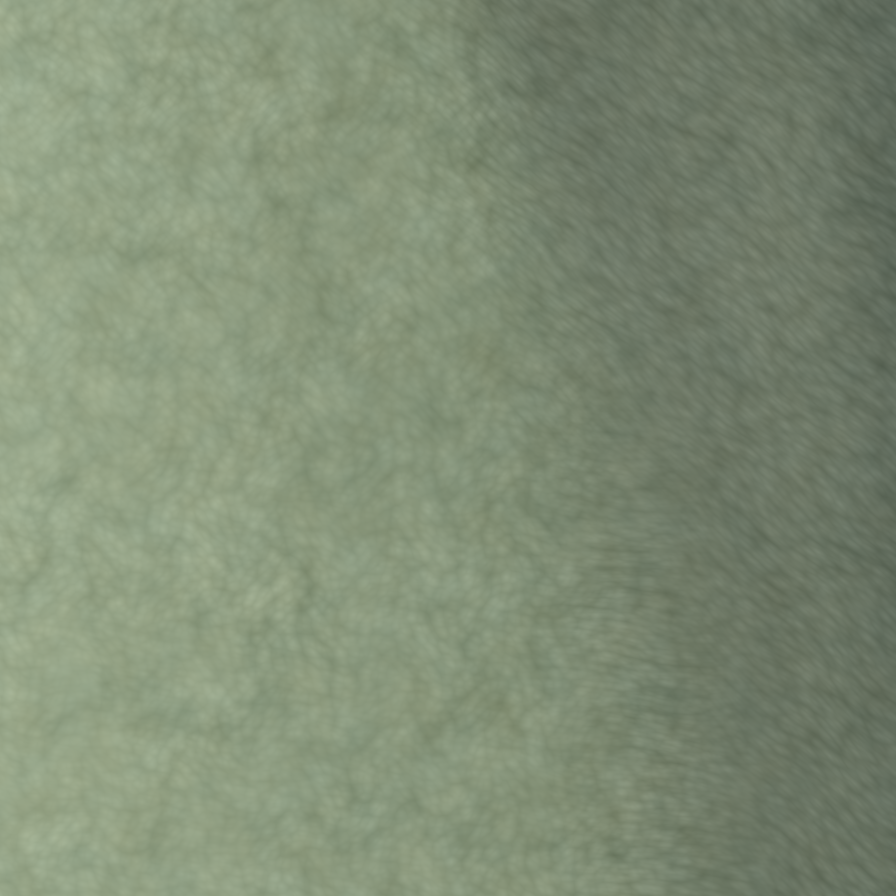
This texture is drawn by a WebGL 1 fragment shader. Its source:

```glsl
precision highp float;
// Mottled sage-green surface falling into a soft curved shadow with brushed grain.

#define LIGHT_COLOR vec3(0.588, 0.647, 0.532)
#define MID_COLOR vec3(0.508, 0.562, 0.460)
#define SHADE_COLOR vec3(0.400, 0.442, 0.373)
#define CORNER_COLOR vec3(0.330, 0.377, 0.332)
#define MOTTLE_SCALE 38.0
#define MOTTLE_AMOUNT 0.105
#define BLOTCH_AMOUNT 0.040
#define CLOUD_AMOUNT 0.026
#define GRAIN_AMOUNT 0.105
#define GRAIN_ANGLE -0.70
#define TINT_AMOUNT 0.010

uniform vec2 u_resolution;

vec2 hash2(vec2 cell) {
  vec2 q = vec2(dot(cell, vec2(127.1, 311.7)), dot(cell, vec2(269.5, 183.3)));
  return fract(sin(q) * 43758.5);
}

// Distance to the nearest scattered point, roughly centred on zero.
float cellNoise(vec2 p) {
  vec2 base = floor(p);
  vec2 f = p - base;
  float nearest = 4.0;
  for (int j = -1; j <= 1; j++) {
    for (int i = -1; i <= 1; i++) {
      vec2 offset = vec2(float(i), float(j));
      vec2 d = offset + hash2(base + offset) - f;
      nearest = min(nearest, dot(d, d));
    }
  }
  return sqrt(nearest) - 0.47;
}

vec2 rotate(vec2 p, float a) {
  float c = cos(a), s = sin(a);
  return vec2(c * p.x + s * p.y, c * p.y - s * p.x);
}

// Thin fibres running along the given angle.
float fibres(vec2 p, float angle) {
  vec2 q = rotate(p, angle);
  q.y += 0.003 * sin(q.x * 31.0 + 2.0 * sin(q.y * 17.0));
  return 0.6 * cellNoise(q * vec2(26.0, 85.0))
       + 0.4 * cellNoise(q * vec2(52.0, 160.0) + 13.7);
}

float layeredSines(vec2 p) {
  float sum = 0.0;
  float gain = 0.5;
  for (int i = 0; i < 4; i++) {
    sum += gain * sin(p.x + 1.4 * sin(p.y)) * cos(p.y * 0.9 - 0.7 * p.x);
    p = rotate(p, 1.1) * 1.8 + 2.3;
    gain *= 0.65;
  }
  return sum;
}

void main() {
  vec2 uv = gl_FragCoord.xy / u_resolution;
  float down = 1.0 - uv.y;

  // Shadow boundary: bends to the right and softens towards the bottom.
  float edge = 0.510 + 0.31 * down - 0.09 * down * down;
  float cloud = layeredSines(uv * 17.0);
  float away = uv.x - edge + 0.012 * cloud;
  float softness = mix(0.08, 0.16, smoothstep(0.0, 0.7, down));
  float shade = smoothstep(-softness, softness * 1.25, away);

  // Broad light
  vec3 color = mix(LIGHT_COLOR, MID_COLOR, smoothstep(-0.1, edge + 0.04, uv.x));
  color = mix(color, SHADE_COLOR, shade);
  vec2 glowOffset = (uv - vec2(0.84, 0.74)) * vec2(5.0, 3.0);
  color += 0.026 * exp(-dot(glowOffset, glowOffset)) * shade;
  float corner = smoothstep(0.9, 1.05, uv.x + 0.09 * (uv.y - 0.5));
  color = mix(color, CORNER_COLOR, 0.65 * corner);

  // Blotches on the lit side
  vec2 warped = uv + 0.006 * vec2(sin(uv.y * 47.0), sin(uv.x * 53.0));
  float mottle = 0.55 * cellNoise(warped * vec2(1.15, 0.8) * MOTTLE_SCALE)
               + 0.45 * cellNoise(rotate(warped, 0.5) * MOTTLE_SCALE * 2.1);
  float patchiness = 0.95 + 0.45 * layeredSines(uv * 12.0 + 8.0);
  color -= MOTTLE_AMOUNT * mottle * patchiness * (1.0 - 0.75 * shade);
  float blotch = cellNoise(rotate(warped, 0.3) * MOTTLE_SCALE * 0.45 + 6.0);
  color -= BLOTCH_AMOUNT * blotch * (1.0 - 0.55 * shade);
  color += CLOUD_AMOUNT * cloud * (1.0 - 0.45 * shade);

  // Diagonal grain in shadow, level strokes near the lower boundary
  float diagonal = fibres(uv, GRAIN_ANGLE);
  float level = fibres(uv + 3.1, -0.12);
  float levelMix = smoothstep(0.25, 0.7, down) * (1.0 - smoothstep(0.02, 0.2, away));
  float grain = mix(diagonal, level, levelMix);
  color -= GRAIN_AMOUNT * grain * mix(0.32, 1.0, smoothstep(-0.14, 0.04, away));

  // Faint drift between cool and warm greens
  float tint = layeredSines(uv * 34.0 + 5.0);
  color += TINT_AMOUNT * tint * vec3(-0.8, 0.0, 0.8) * (1.0 - 0.4 * shade);

  gl_FragColor = vec4(clamp(color, 0.0, 1.0), 1.0);
}
```
